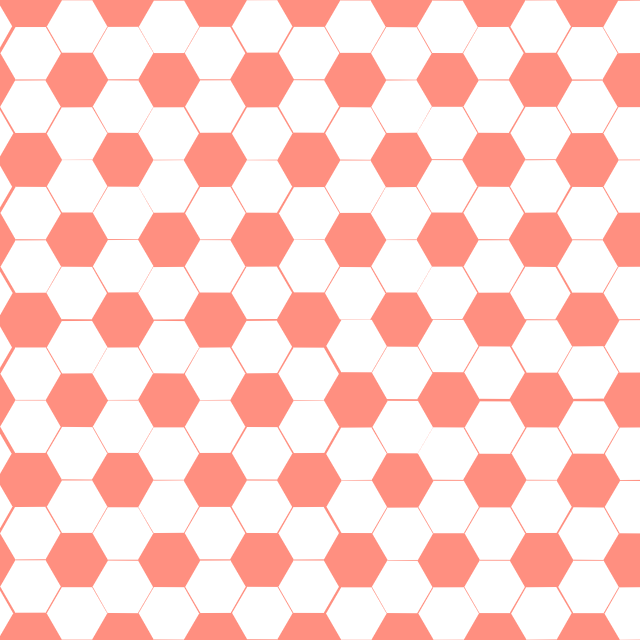
A WebGL 2 fragment shader for this pattern:

```glsl
#version 300 es
precision highp float;

uniform vec2 u_resolution;
out vec4 fragColor;

const vec3 CORAL = vec3(1.0, 0.56, 0.50);
const vec3 WHITE = vec3(1.0);
const vec2 PITCH = vec2(0.0725, 1.0 / 12.0); // column and row spacing
const float FIRST_COLUMN = 0.047;            // centre of column zero
const float APOTHEM = 0.04096;               // half height of a white cell
const float SEAM_COLUMN = 6.5;

float hash(vec2 cell, float seed) {
    vec3 p = fract(vec3(cell.xyx + seed) * vec3(0.1031, 0.1030, 0.0973));
    p += dot(p, p.yzx + 33.33);
    return fract((p.x + p.y) * p.z);
}

// Signed distance to a hexagon with flat top and bottom
float hexagon(vec2 p, float apothem) {
    p = abs(p);
    return max(p.y, dot(p, vec2(0.8660, 0.5))) - apothem;
}

vec2 rotate(vec2 p, float angle) {
    float c = cos(angle), s = sin(angle);
    return vec2(c * p.x - s * p.y, s * p.x + c * p.y);
}

vec2 cellCentre(vec2 cell) {
    float odd = mod(cell.x, 2.0);
    return vec2(FIRST_COLUMN, 0.0) + PITCH * (cell + vec2(0.0, 0.5 * odd));
}

// Slight misplacement that makes the gaps uneven
vec2 cellShift(vec2 cell, vec2 centre) {
    vec2 shift = 0.0009 * (vec2(hash(cell, 3.0), hash(cell, 17.0)) - 0.5);
    // Gaps widen and narrow every six columns
    shift.x += 0.0008 * sin(1.0472 * (cell.x - 5.0));
    // Loose joint at the left border
    if (cell.x < 0.0) shift.x -= 0.0045 * hash(cell, 29.0);
    // Seams between the left and right blocks
    float right = step(SEAM_COLUMN, cell.x);
    float above = centre.y - mix(0.5, 0.375, right);
    shift.x += 0.0018 * right * step(centre.y, 0.47);
    shift.y += sign(above) * mix(0.0006, 0.0013, right) * exp(-6.0 * abs(above));
    return shift;
}

// Every third cell of a column is left open
float whiteCell(vec2 cell) {
    return step(0.5, mod(cell.y - mod(cell.x, 2.0), 3.0));
}

float cellCoverage(vec2 p, vec2 cell, float pixel) {
    vec2 centre = cellCentre(cell);
    vec2 local = p - centre - cellShift(cell, centre);
    float tilt = 0.018 * (hash(cell, 41.0) - 0.5);
    float d = hexagon(rotate(local, tilt), APOTHEM);
    return whiteCell(cell) * clamp(0.5 - d / pixel, 0.0, 1.0);
}

void main() {
    vec2 uv = gl_FragCoord.xy / u_resolution;
    float pixel = 1.0 / min(u_resolution.x, u_resolution.y);
    float column = floor((uv.x - FIRST_COLUMN) / PITCH.x + 0.5);

    // Sum the white cells around this point
    float white = 0.0;
    for (float i = -1.0; i <= 1.0; i++) {
        float x = column + i;
        float row = floor(uv.y / PITCH.y - 0.5 * mod(x, 2.0) + 0.5);
        for (float j = -1.0; j <= 1.0; j++) {
            white += cellCoverage(uv, vec2(x, row + j), pixel);
        }
    }

    fragColor = vec4(mix(CORAL, WHITE, min(white, 1.0)), 1.0);
}
```
